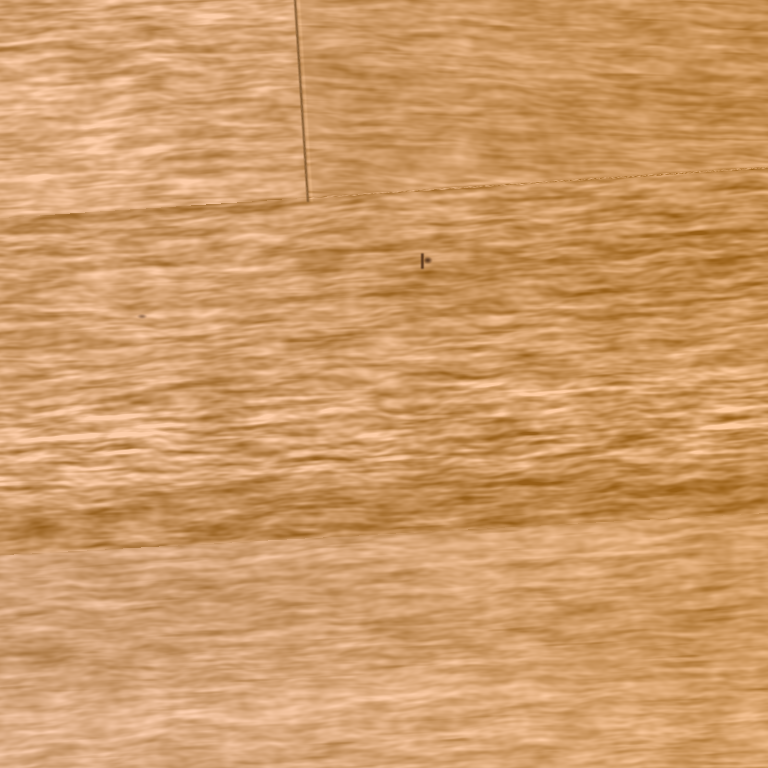
Write a WebGL 2 fragment shader that draws this texture.

```glsl
#version 300 es
precision highp float;

uniform vec2 u_resolution;
out vec4 fragColor;

vec2 gradientAt(vec2 cell) {
    vec3 h = fract(cell.xyx * vec3(0.1031, 0.1030, 0.0973));
    h += dot(h, h.yzx + 33.33);
    float angle = 6.2832 * fract((h.x + h.y) * h.z);
    return vec2(cos(angle), sin(angle));
}

float gradientNoise(vec2 p) {
    vec2 i = floor(p), f = p - i;
    vec2 u = f * f * f * (f * (f * 6.0 - 15.0) + 10.0);
    vec2 e = vec2(1.0, 0.0);
    float low = mix(dot(gradientAt(i), f), dot(gradientAt(i + e), f - e), u.x);
    float high = mix(dot(gradientAt(i + e.yx), f - e.yx), dot(gradientAt(i + 1.0), f - 1.0), u.x);
    return mix(low, high, u.y);
}

// Soft band between two heights
float band(float v, float bottom, float top, float blur) {
    return smoothstep(bottom - blur, bottom + blur, v) * (1.0 - smoothstep(top - blur, top + blur, v));
}

// Antialiased line at signed distance d
float line(float d, float halfWidth, float blur) {
    return 1.0 - smoothstep(halfWidth - blur, halfWidth + blur, abs(d));
}

// Long streaks: x is the fine relief, y the broad tone
vec2 woodGrain(vec2 q) {
    q.y += 0.010 * gradientNoise(q * vec2(3.0, 7.0)) + 0.006 * gradientNoise(q * vec2(13.0, 24.0));
    float ridges = 0.9 * gradientNoise(q * vec2(8.0, 72.0));
    ridges += 1.0 * gradientNoise(q * vec2(13.0, 112.0) + 17.0);
    ridges += 0.8 * gradientNoise(q * vec2(27.0, 165.0) + 41.0);
    ridges += 0.5 * gradientNoise(q * vec2(62.0, 210.0) + 29.0);
    float tone = gradientNoise(q * vec2(1.3, 9.0) + 5.0) + 0.6 * gradientNoise(q * vec2(2.6, 27.0) + 9.0);
    return vec2(ridges, tone);
}

void main() {
    vec2 p = gl_FragCoord.xy / u_resolution.y;
    float pixel = 1.0 / u_resolution.y;
    float blur = 0.001 + 0.5 * pixel;

    // Plank layout
    float upperSeam = p.y - 0.716 - 0.066 * p.x;
    float lowerSeam = p.y - 0.277 - 0.055 * p.x;
    float joint = p.x - 0.401 + 0.064 * (p.y - 0.737);
    float above = smoothstep(-blur, blur, upperSeam);
    float below = 1.0 - smoothstep(-0.003, 0.003, lowerSeam);
    float rightOfJoint = smoothstep(-blur, blur, joint);
    float topLeft = above * (1.0 - rightOfJoint);
    float topRight = above * rightOfJoint;
    float middle = (1.0 - above) * (1.0 - below);

    // Grain runs slightly uphill, with its own pattern in every plank
    float v = p.y - 0.055 * p.x;
    float plank = step(0.0, upperSeam) * (1.0 + step(0.0, joint)) + 3.0 * step(lowerSeam, 0.0);
    vec2 q = vec2(p.x, v + 0.09 * p.x * topRight) + plank * vec2(7.3, 3.7);
    vec2 grain = woodGrain(q);
    float mottle = gradientNoise(p * vec2(24.0, 36.0)) + 0.8 * gradientNoise(p * vec2(65.0, 95.0) + 13.0);

    // Pale and dark growth bands of the middle plank
    float edge = v + 0.02 * gradientNoise(vec2(p.x * 5.0, v * 14.0));
    float pale = middle * band(edge, 0.355, 0.468, 0.014);
    float dark = middle * band(edge, 0.275, 0.345, 0.018) * (0.55 + 0.45 * smoothstep(0.0, 0.5, p.x));

    float relief = 0.60 * middle + 0.54 * topLeft + 0.38 * topRight + 0.40 * below + 0.20 * pale;
    float tone = 0.43 * middle + 0.58 * topLeft + 0.46 * topRight + 0.54 * below;
    tone += 0.19 * pale - 0.22 * dark + 0.14 * below * smoothstep(0.2, 0.0, p.y);
    tone += relief * grain.x + 0.29 * grain.y + 0.15 * mottle * (1.0 - 0.5 * middle);
    tone += 0.09 - 0.18 * smoothstep(0.1, 1.0, p.x);

    // Sharp bright fibres, each with a thin shadow under it
    float fibre = smoothstep(0.18, 0.5, gradientNoise(q * vec2(7.0, 88.0) + 61.0));
    float shadow = smoothstep(0.18, 0.5, gradientNoise((q + vec2(0.0, 0.007)) * vec2(7.0, 88.0) + 61.0));
    float pore = smoothstep(0.25, 0.55, gradientNoise(q * vec2(9.0, 125.0) + 83.0));
    tone += fibre * (0.20 + 0.36 * pale) - shadow * (0.15 + 0.12 * middle) - 0.22 * pore;

    // Soft, broken seams along the planks
    float wear = 0.6 + gradientNoise(vec2(p.x * 9.0, 3.0));
    tone += wear * (0.26 * line(upperSeam - 0.004, 0.002, 0.002) - 0.2 * line(upperSeam, 0.0015, 0.0025));
    tone -= wear * 0.18 * line(lowerSeam, 0.002, 0.003);

    vec3 color = mix(vec3(0.69, 0.476, 0.235), vec3(0.935, 0.737, 0.565), clamp(tone, -0.4, 1.25));
    color += vec3(0.008, -0.004, -0.035) * (smoothstep(0.2, 1.0, p.x) - 0.35);
    color += vec3(-0.008, 0.003, 0.025) * below * (1.0 - p.x);

    // Crisp joint between the two upper planks, with a lit bevel
    float jointSpan = smoothstep(-blur, blur, p.y - 0.737);
    color += 0.05 * jointSpan * line(joint - 0.005, 0.0015, blur);
    color = mix(color, vec3(0.46, 0.31, 0.15), 0.75 * jointSpan * line(joint, 0.0015, blur));

    // Small dark flecks
    vec2 fleck = p - vec2(0.55, 0.66);
    float spot = line(fleck.x, 0.0018, blur) * line(fleck.y, 0.01, 0.002);
    spot = max(spot, line(length((fleck - vec2(0.007, 0.001)) * vec2(0.8, 1.0)), 0.003, 0.003));
    spot = max(spot, 0.6 * line(length((p - vec2(0.185, 0.588)) * vec2(0.5, 1.0)), 0.002, 0.002));
    color = mix(color, vec3(0.3, 0.17, 0.08), 0.85 * spot);

    fragColor = vec4(color, 1.0);
}
```
